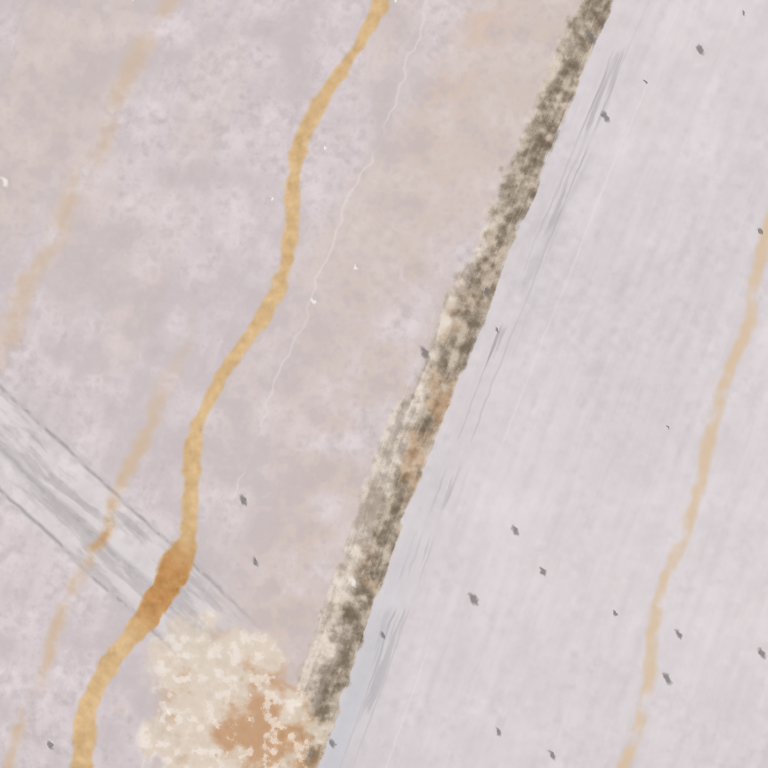
Reproduce this texture procedurally as a WebGL 2 fragment shader.

```glsl
#version 300 es
precision highp float;

uniform vec2 u_resolution;
out vec4 fragColor;

float hash(vec2 p) {
    return fract(sin(dot(p, vec2(127.1, 311.7))) * 43758.5453);
}

float noise(vec2 p) {
    vec2 i = floor(p), f = fract(p);
    f = f * f * (3.0 - 2.0 * f);
    return mix(mix(hash(i), hash(i + vec2(1, 0)), f.x),
               mix(hash(i + vec2(0, 1)), hash(i + vec2(1, 1)), f.x), f.y);
}

float fbm(vec2 p) {
    float sum = 0.0, amp = 0.5;
    for (int i = 0; i < 5; i++) {
        sum += amp * noise(p);
        p = mat2(1.6, 1.2, -1.2, 1.6) * p + 7.3;
        amp *= 0.5;
    }
    return sum;
}

float ramp(float a, float b, float v) { return smoothstep(a, b, v); }

float bell(float d, float width) { return exp(-d * d / (width * width)); }

float stripe(float d, float halfWidth, float soft) {
    return 1.0 - ramp(halfWidth - soft, halfWidth + soft, abs(d));
}

// Scattered slanted flecks; density is the chance that a cell holds one
float flecks(vec2 p, float cells, float density, float size) {
    float mask = 0.0;
    for (int k = 0; k < 9; k++) {
        vec2 c = floor(p * cells) + vec2(k % 3 - 1, k / 3 - 1);
        vec2 d = p - (c + vec2(hash(c + 3.1), hash(c + 8.7))) / cells;
        d.x += 0.4 * d.y + 0.004 * (noise(p * 260.0) - 0.5);
        float r = size * (0.4 + 0.8 * hash(c + 5.3));
        float m = 1.0 - ramp(0.4, 1.3, length(d * vec2(1.3, 0.8)) / r);
        mask = max(mask, m * step(hash(c), density));
    }
    return mask;
}

void main() {
    vec2 p = gl_FragCoord.xy / u_resolution;
    float x = p.x, y = p.y;
    float grain = fbm(p * 95.0), mottle = fbm(p * 26.0 + 11.0), cloud = fbm(p * 6.0);
    float blotch = ramp(0.3, 0.6, mottle), speckle = grain - 0.48;
    float wobble = 0.012 * (noise(p * 16.0) - 0.5) + 0.006 * (noise(p * 80.0) - 0.5);

    // Signed distance across the broad vein, and streaks along it
    float s = (x - 0.395 - 0.345 * y - 0.04 * y * y) * 0.93 + 0.3 * wobble;
    float streak = fbm(vec2(s * 110.0, y * 9.0));
    float left = 1.0 - ramp(-0.02, 0.02, s);

    // Pale ground, rougher on the left
    vec3 col = mix(vec3(0.855, 0.825, 0.833), vec3(0.845, 0.8, 0.808), left);
    col += (cloud - 0.48) * 0.075 + speckle * mix(0.08, 0.17, left) + (streak - 0.48) * 0.05;

    // Warm stains beside the vein and in the upper left
    float warm = left * bell(s + 0.08, 0.085) * ramp(0.3, 0.62, 0.5 * cloud + 0.5 * mottle);
    col = mix(col, vec3(0.835, 0.765, 0.715), 0.85 * warm);
    float peach = bell(s + 0.135, 0.03) * ramp(0.75, 1.0, y);
    col = mix(col, vec3(0.89, 0.73, 0.63), 0.65 * peach * blotch);
    float haze = ramp(0.42, 0.62, fbm(vec2((x - 0.45 * y) * 9.0, y * 2.5) + 4.0));
    col = mix(col, vec3(0.83, 0.765, 0.72), 0.5 * left * haze * ramp(0.25, 0.7, y));

    // Grey crystalline mottling
    float rough = ramp(0.42, 0.6, mottle * 0.4 + grain * 0.35 + cloud * 0.25);
    col = mix(col, vec3(0.755, 0.71, 0.715), rough * mix(0.15, 0.62, left));

    // Hairlines and a cool sheen along the vein
    float broken = ramp(0.2, 0.6, noise(vec2(s * 40.0, y * 22.0)));
    float hair = 0.6 * stripe(abs(s - 0.052) - 0.008, 0.001, 0.0018) + bell(s - 0.048, 0.02) * ramp(0.52, 0.7, streak);
    col = mix(col, vec3(0.68, 0.66, 0.67), 0.6 * broken * hair);
    col = mix(col, vec3(0.76, 0.77, 0.8), 0.55 * bell(s - 0.03, 0.02) * (1.0 - ramp(0.0, 0.5, y)));
    float pale = stripe(s + 0.2 + wobble, 0.0015, 0.002) + stripe(s - 0.1, 0.001, 0.002);
    col = mix(col, vec3(0.91, 0.88, 0.88), 0.45 * pale * broken);

    // Diagonal fault of grey bands
    float f = (y + 0.93 * x - 0.43) * 0.73 + 0.35 * wobble;
    float fibres = fbm(vec2(f * 90.0, (x - y) * 14.0));
    float faultEnd = 1.0 - ramp(0.25, 0.36, x);
    vec3 bands = mix(vec3(0.72, 0.7, 0.7), vec3(0.87, 0.85, 0.85), ramp(0.3, 0.58, fibres));
    col = mix(col, bands + speckle * 0.1, 0.6 * stripe(f, 0.05, 0.02) * faultEnd);
    float cracks = stripe(abs(f) - 0.049, 0.002, 0.003) + 0.8 * stripe(f + 0.01, 0.004, 0.006);
    col = mix(col, vec3(0.54, 0.52, 0.52), 0.6 * cracks * faultEnd * ramp(0.3, 0.6, 0.5 * (fibres + grain)));

    // Golden veins, rusty where they cross the fault
    float gold = x - 0.108 - 0.375 * y - 0.02 * cos(17.0 * (y - 0.27)) + wobble;
    float goldWidth = mix(0.014, 0.01, ramp(0.1, 0.35, y)) + 0.01 * (mottle - 0.5);
    float rust = stripe(f, 0.05, 0.04);
    vec3 goldColor = mix(vec3(0.84, 0.7, 0.5), vec3(0.74, 0.52, 0.29), rust * blotch) + speckle * 0.18;
    col = mix(col, goldColor, 0.88 * stripe(gold, goldWidth + 0.01 * rust * blotch, 0.004));
    float side = x - 0.81 - 0.245 * y - 0.05 * y * y - 0.006 * sin(24.0 * y) + wobble;
    col = mix(col, vec3(0.85, 0.74, 0.61), 0.75 * stripe(side, 0.008, 0.005) * ramp(0.15, 0.5, mottle));
    float faint = max(0.8 * stripe(x + 0.27 - 0.49 * y + 2.0 * wobble, 0.014, 0.014),
        stripe(x - 0.43 * y + 1.5 * wobble, 0.008, 0.007) * (1.0 - ramp(0.4, 0.62, y)));
    col = mix(col, mix(vec3(0.82, 0.71, 0.58), goldColor, rust), 0.65 * faint * ramp(0.2, 0.55, mottle));

    // Broad vein: cream fibres, then a dark granular core
    float ragged = 0.022 * (fbm(p * 55.0) - 0.5) + 0.02 * (streak - 0.5);
    float edge = -0.024 - 0.02 * (1.0 - ramp(0.45, 0.8, y));
    float inside = 1.0 - ramp(0.013, 0.019, s + 0.5 * ragged);
    vec3 cream = mix(vec3(0.68, 0.63, 0.57), vec3(0.88, 0.83, 0.77), ramp(0.3, 0.58, 0.6 * streak + 0.4 * grain));
    col = mix(col, cream + speckle * 0.2, 0.8 * inside * ramp(edge - 0.008, edge + 0.004, s + ragged));
    vec3 stone = mix(vec3(0.49, 0.44, 0.38), vec3(0.73, 0.67, 0.6), ramp(0.3, 0.66, 0.5 * (grain + streak)));
    float ochre = ramp(0.46, 0.66, fbm(p * 24.0 + 2.0)) * (1.0 - ramp(0.5, 0.68, y));
    stone = mix(stone, vec3(0.72, 0.56, 0.41), 0.6 * ochre);
    col = mix(col, stone + speckle * 0.2, 0.85 * inside * ramp(-0.03, -0.008, s + 1.5 * ragged));

    // Cream and rust pocket at the foot of the vein
    vec2 q = p - vec2(0.3, 0.04);
    float pocket = 1.0 - ramp(0.75, 1.1, length(vec2(q.x, q.y + 0.3 * q.x) / vec2(0.12, 0.15)) + 1.1 * (mottle - 0.5));
    vec3 fill = mix(vec3(0.88, 0.82, 0.75), vec3(0.78, 0.61, 0.46), ramp(0.42, 0.66, mottle + 1.2 * q.x));
    fill = mix(fill, vec3(0.93, 0.89, 0.85), 0.7 * ramp(0.5, 0.68, grain));
    col = mix(col, fill + speckle * 0.1, 0.85 * pocket * inside);

    // Dark and white flecks
    col = mix(col, vec3(0.45, 0.43, 0.43), 0.7 * flecks(p, 15.0, mix(0.18, 0.03, left), 0.006));
    col = mix(col, vec3(0.96, 0.94, 0.91), 0.8 * left * flecks(p + 3.0, 17.0, 0.07, 0.005));
    fragColor = vec4(col, 1.0);
}
```
